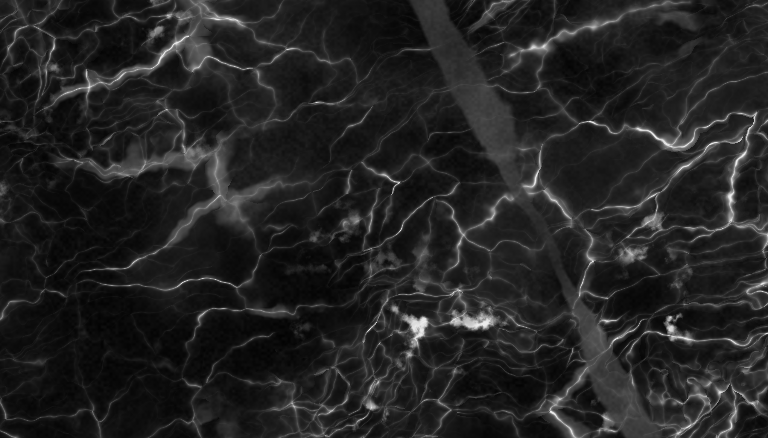
This texture is drawn by a Shadertoy shader. Its source:

```glsl
// Black marble: a web of pale cracked veins, cloudy mineral fill and one grey diagonal seam.
#define BASE_TONE 0.028
#define CLOUD_TONE 0.075
#define VEIN_GAIN 0.72
#define VEIN_WIDTH 0.0029
#define HALO_GAIN 0.085
#define HALO_WIDTH 0.016
#define VEIN_SCALE 4.0
#define VEIN_TILT 0.38
#define VEIN_STRETCH 1.4
#define FILL_TONE 0.17
#define SEAM_TONE 0.21
#define GRAIN 0.035

float hash(vec2 p) {
    return fract(sin(dot(p, vec2(127.1, 311.7))) * 43758.5453);
}

vec2 hash2(vec2 p) {
    return vec2(hash(p), hash(p + 37.3));
}

float noise(vec2 p) {
    vec2 i = floor(p), f = fract(p);
    f = f * f * (3.0 - 2.0 * f);
    return mix(mix(hash(i), hash(i + vec2(1, 0)), f.x),
               mix(hash(i + vec2(0, 1)), hash(i + vec2(1, 1)), f.x), f.y);
}

float fbm(vec2 p) {
    float sum = 0.0, amp = 0.5;
    for (int i = 0; i < 5; i++) {
        sum += amp * noise(p);
        p = mat2(0.8, 0.6, -0.6, 0.8) * p * 2.03 + 11.7;
        amp *= 0.5;
    }
    return sum / 0.97;
}

// Distance to the nearest cell border (x) and a random value for that border (y)
vec2 crackCells(vec2 p) {
    vec2 cell = floor(p), f = fract(p);
    vec2 nearA = vec2(9.0), nearB = vec2(9.0), idA = cell, idB = cell;
    for (int y = -1; y <= 1; y++)
    for (int x = -1; x <= 1; x++) {
        vec2 g = vec2(x, y);
        vec2 r = g + hash2(cell + g) - f;
        if (dot(r, r) < dot(nearA, nearA)) {
            nearB = nearA; idB = idA;
            nearA = r; idA = cell + g;
        } else if (dot(r, r) < dot(nearB, nearB)) {
            nearB = r; idB = cell + g;
        }
    }
    float border = dot(0.5 * (nearA + nearB), normalize(nearB - nearA));
    return vec2(border, hash(idA + idB + 5.1));
}

float segment(vec2 p, vec2 a, vec2 b) {
    vec2 ab = b - a;
    return length(p - a - ab * clamp(dot(p - a, ab) / dot(ab, ab), 0.0, 1.0));
}

void mainImage(out vec4 fragColor, in vec2 fragCoord) {
    vec2 p = fragCoord / iResolution.y;
    float lineWidth = max(VEIN_WIDTH, 0.7 / iResolution.y);

    // Broad bends plus fine jitter make the cracks ragged
    vec2 bend = vec2(fbm(p * 4.0), fbm(p * 4.0 + 31.0)) - 0.5;
    vec2 jitter = vec2(noise(p * 42.0), noise(p * 42.0 + 17.0)) - 0.5;
    vec2 q = p + 0.22 * bend + 0.012 * jitter;
    float c = cos(VEIN_TILT), s = sin(VEIN_TILT);
    vec2 along = mat2(c, -s, s, c) * q * vec2(1.0);
    along *= vec2(1.0 / VEIN_STRETCH, VEIN_STRETCH);

    // Dark stone with faint clouds and grain
    float tone = BASE_TONE + CLOUD_TONE * smoothstep(0.35, 0.8, fbm(p * 5.0 + 3.0));
    float grain = noise(p * 150.0) - 0.5;
    tone += GRAIN * grain * (0.4 + noise(p * 9.0));

    // Crushed zones: a shelf across the lower part and random patches
    float shelf = exp(-pow((q.y - 0.25) / 0.07, 2.0)) * smoothstep(0.4, 0.8, p.x);
    float crushed = smoothstep(0.42, 0.72, fbm(p * 2.6 + 8.0)) + 0.75 * shelf;

    // Vein layers, from wide cells to fine splinters
    float speckle = 0.35 + 1.2 * noise(p * 65.0) * (0.5 + noise(p * 24.0));
    float scale = VEIN_SCALE, gain = VEIN_GAIN;
    for (int i = 0; i < 4; i++) {
        float k = float(i);
        vec2 crack = crackCells(along * scale + 13.0 * k);
        float d = crack.x / scale;
        float patchy = smoothstep(0.32, 0.68, fbm(p * 3.2 + 7.0 * k));
        if (i > 1) patchy *= 0.15 + crushed;
        float strength = patchy * (0.15 + 1.1 * crack.y * crack.y);
        tone += gain * strength * speckle * exp(-d / lineWidth);
        tone += HALO_GAIN * patchy * (0.4 + 0.6 * gain) * exp(-d / HALO_WIDTH);
        if (i == 0) {
            float fill = smoothstep(0.028, 0.012, d) * smoothstep(0.55, 0.68, fbm(p * 4.5 + 50.0));
            tone += FILL_TONE * fill * (0.5 + fbm(p * 18.0));
        }
        scale *= 1.8;
        gain *= 0.74;
    }

    // Chalky crumbs inside the crushed zones
    float crumbs = smoothstep(0.56, 0.8, fbm(p * 26.0 + 4.0));
    tone += 0.55 * crumbs * crushed * smoothstep(0.45, 0.65, fbm(p * 6.0 + 21.0));

    // Grey seam running from the top centre to the lower right
    float seamX = 0.98 + 0.475 * (1.0 - p.y) + 0.12 * (fbm(p * 4.0 + 60.0) - 0.5);
    float seamHalf = 0.018 + 0.027 * smoothstep(0.08, 0.3, abs(p.y - 0.43));
    float seamEdge = abs(p.x - seamX) + 0.02 * (fbm(p * 22.0) - 0.5);
    float seam = smoothstep(seamHalf + 0.006, seamHalf - 0.008, seamEdge);
    float seamTone = SEAM_TONE * (0.45 + 1.0 * fbm(p * 9.0 + 2.0)) + 0.04 * grain;
    tone = mix(tone, seamTone + 0.12 * tone, 0.88 * seam);

    // Bright branch leaving the seam toward the upper right
    float branch = segment(q, vec2(1.15, 0.87), vec2(1.53, 1.02));
    tone += (1.0 - seam) * (0.38 * speckle * exp(-branch / 0.006) + 0.06 * exp(-branch / 0.02));

    tone = min(tone, 0.6 + 0.3 * tone);
    fragColor = vec4(vec3(clamp(tone, 0.0, 0.92)), 1.0);
}
```
